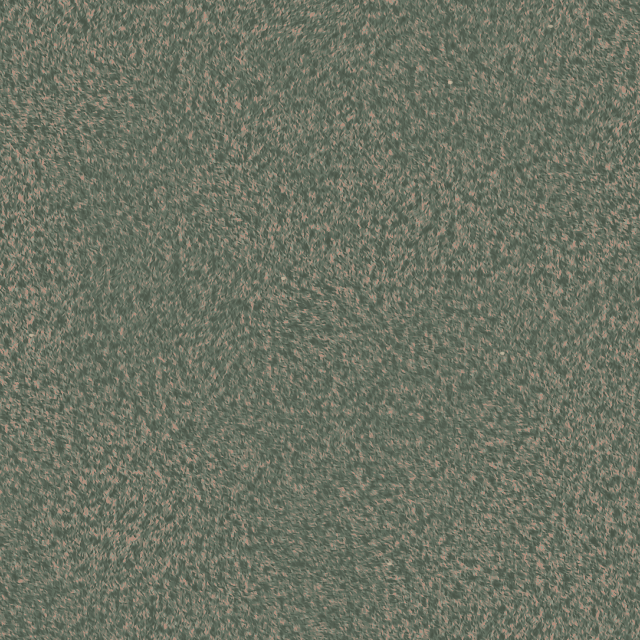
Write a WebGL 2 fragment shader that draws this texture.

```glsl
#version 300 es
precision highp float;
// Grey-green terry pile: small tufts, hair-thin fibres, warm glints and a few lint crumbs.

uniform vec2 u_resolution;
out vec4 fragColor;

// Pile colours, from the gaps up to the fibre tips
const vec3 SHADOW = vec3(0.29, 0.33, 0.28);
const vec3 MOSS   = vec3(0.33, 0.37, 0.32);
const vec3 SAGE   = vec3(0.39, 0.44, 0.38);
const vec3 MIST   = vec3(0.48, 0.51, 0.45);
const vec3 PALE   = vec3(0.58, 0.60, 0.53);
const vec3 TAN    = vec3(0.48, 0.47, 0.41);
const vec3 SAND   = vec3(0.58, 0.54, 0.47);
const vec3 PINK   = vec3(0.70, 0.56, 0.49);
const vec3 LINT   = vec3(0.80, 0.74, 0.64);

// Cells across the canvas, and dab length and width in cells
const float TUFT_CELLS  = 84.0;
const float FIBRE_CELLS = 195.0;
const float GLINT_CELLS = 230.0;
const vec2 TUFT_SHAPE  = vec2(0.52, 0.34);
const vec2 FIBRE_SHAPE = vec2(0.80, 0.23);
const vec2 GLINT_SHAPE = vec2(0.65, 0.28);

const float TUFT_GAIN  = 0.60;
const float FIBRE_GAIN = 0.78;
const float GAP_CALM   = 0.30;   // how much the fibres fade inside the gaps
const float PATCH_CELLS = 4.5;
const float PATCH_LIFT  = 0.45;
const float LEAN = 1.75;         // mean pile direction in radians
const float LEAN_SWING = 2.4;    // slow drift of the direction
const float LEAN_JITTER = 1.5;   // spread from dab to dab
const float LINT_CELLS = 12.0;
const float LINT_RADIUS = 0.0042;

float hash(vec2 p) {
    vec3 q = fract(p.xyx * 0.1031);
    q += dot(q, q.yzx + 33.33);
    return fract((q.x + q.y) * q.z);
}

vec3 hash3(vec3 p) {
    p = fract(p * vec3(0.1031, 0.1030, 0.0973));
    p += dot(p, p.yxz + 33.33);
    return fract((p.xxy + p.yxx) * p.zyx);
}

float valueNoise(vec2 p) {
    vec2 i = floor(p), f = fract(p);
    f = f * f * (3.0 - 2.0 * f);
    float low  = mix(hash(i), hash(i + vec2(1, 0)), f.x);
    float high = mix(hash(i + vec2(0, 1)), hash(i + vec2(1, 1)), f.x);
    return mix(low, high, f.y);
}

float fbm(vec2 p) {
    return 0.55 * valueNoise(p) + 0.29 * valueNoise(p * 2.1 + 17.3)
         + 0.16 * valueNoise(p * 4.3 + 41.7);
}

// Sum of light and dark oriented dabs, scaled to about unit deviation
float dabs(vec2 p, vec2 shape, float angle, float seed) {
    vec2 cell = floor(p);
    float sum = 0.0;
    for (int y = -1; y <= 1; y++)
    for (int x = -1; x <= 1; x++)
    for (int k = 0; k < 2; k++) {
        vec2 id = cell + vec2(x, y);
        vec3 rnd = hash3(vec3(id, seed + float(k) * 7.0));
        float turn = hash(id + seed * 3.7 + float(k) * 19.0) - 0.5;
        vec2 d = p - id - mix(vec2(0.06), vec2(0.94), rnd.xy);
        float a = angle + LEAN_JITTER * turn;
        vec2 axis = vec2(cos(a), sin(a));
        vec2 local = vec2(dot(d, axis), dot(d, vec2(-axis.y, axis.x)));
        local.y += 0.25 * local.x * local.x * sign(turn);   // curl
        local /= shape;
        // Alternate signs within a cell keep the broad tone even
        float amp = (0.15 + 0.85 * rnd.z) * (k == 0 ? 1.0 : -1.0);
        float window = max(0.0, 1.0 - dot(d, d));
        sum += amp * window * exp(-dot(local, local));
    }
    return sum * 1.25 / sqrt(shape.x * shape.y);
}

float ramp(float from, float to, float x) {
    return clamp((x - from) / (to - from), 0.0, 1.0);
}

vec3 pileColour(float tone, float warmth) {
    vec3 cool = mix(SHADOW, MOSS, ramp(-2.2, -1.0, tone));
    cool = mix(cool, SAGE, ramp(-1.0, -0.15, tone));
    cool = mix(cool, MIST, ramp(-0.15, 0.8, tone));
    cool = mix(cool, PALE, ramp(0.8, 2.4, tone));
    vec3 warm = mix(TAN, SAND, ramp(0.6, 1.15, tone));
    warm = mix(warm, PINK, ramp(1.25, 2.3, tone));
    return mix(cool, warm, warmth * smoothstep(-0.15, 0.4, tone));
}

// Coverage of rare, soft-edged crumbs
float lint(vec2 uv) {
    vec2 id = floor(uv * LINT_CELLS);
    vec3 rnd = hash3(vec3(id, 91.0));
    vec2 d = uv - (id + 0.2 + 0.6 * rnd.xy) / LINT_CELLS;
    float r = length(d * vec2(0.8, 1.2));
    return step(0.965, rnd.z) * (1.0 - smoothstep(0.4, 1.0, r / LINT_RADIUS));
}

void main() {
    vec2 uv = gl_FragCoord.xy / u_resolution.y;

    // Brushed areas shift in direction, contrast and brightness
    float angle = LEAN + LEAN_SWING * (fbm(uv * 6.0 + 5.0) - 0.5);
    float brushed = fbm(uv * PATCH_CELLS + 23.0);
    float contrast = mix(0.82, 1.18, smoothstep(0.25, 0.75, brushed));

    float tuft  = dabs(uv * TUFT_CELLS, TUFT_SHAPE, angle, 3.0);
    float fibre = dabs(uv * FIBRE_CELLS, FIBRE_SHAPE, angle + 0.2, 29.0);
    float glint = dabs(uv * GLINT_CELLS, GLINT_SHAPE, angle - 0.3, 57.0);

    fibre *= 1.0 + GAP_CALM * clamp(tuft, -1.5, 1.0);
    float tone = contrast * (TUFT_GAIN * tuft + FIBRE_GAIN * fibre)
               + PATCH_LIFT * (brushed - 0.5);
    vec3 colour = pileColour(tone, smoothstep(-0.9, 0.0, glint));
    fragColor = vec4(mix(colour, LINT, 0.8 * lint(uv)), 1.0);
}
```
